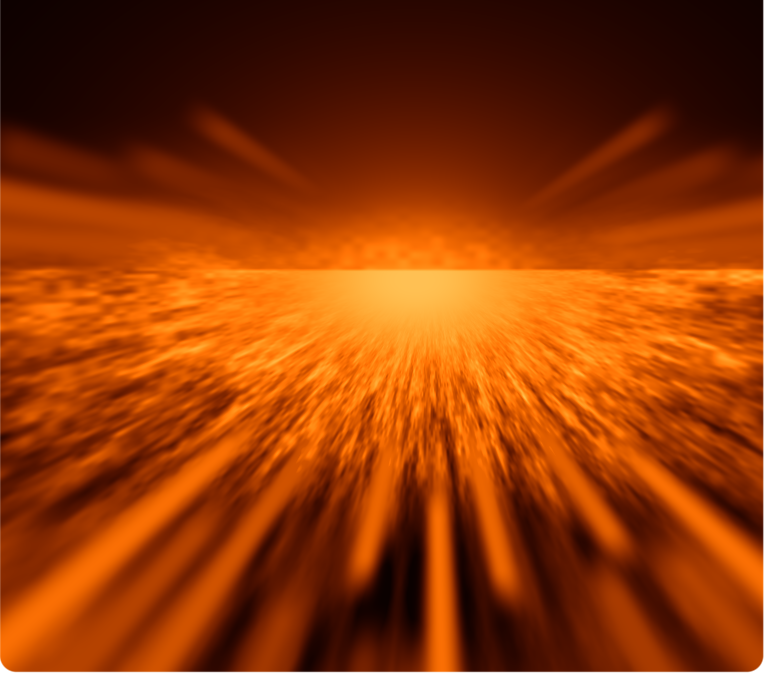
This background is drawn by a Shadertoy shader. Its source:

```glsl
// A glowing orange horizon: blurred light beams race out of a hot core.
// Polar noise around the vanishing point makes the streaked floor, two lists
// of soft beams add the broad rays, and one heat value is mapped to colour.

#define VANISH vec2(0.637, 0.602)   // where beams meet, in canvas heights
#define CORE_X 0.612                // centre of the glow
#define BEAM_WIDTH 0.050            // angular half width of floor beams
#define SKY_BEAM_WIDTH 0.052
#define STREAK_CONTRAST 0.85
#define SKY_FALLOFF 3.8
#define CORNER_RADIUS 0.024
#define MARGIN vec2(0.0070, 0.0090) // white border on the right and bottom

const float HALF_PI = 1.570796;

// Beams: angle from straight down, start radius, end radius, heat
const vec4 FLOOR_BEAMS[12] = vec4[12](
    vec4(-0.852, 0.35, 1.20, 0.88), vec4(-0.605, 0.27, 1.20, 0.76),
    vec4(-0.230, 0.24, 0.47, 0.84), vec4( 0.025, 0.31, 0.70, 0.88),
    vec4( 0.230, 0.25, 0.49, 0.84), vec4( 0.597, 0.26, 0.50, 0.82),
    vec4( 0.822, 0.38, 1.20, 0.88), vec4( 0.510, 0.50, 0.90, 0.64),
    vec4( 0.700, 0.53, 1.00, 0.68), vec4(-0.728, 0.47, 1.00, 0.68),
    vec4(-0.400, 0.51, 0.90, 0.62), vec4(-0.170, 0.54, 0.80, 0.48));

// Mirrored beams: elevation above the horizon, start, end, heat
const vec4 SKY_BEAMS[5] = vec4[5](
    vec4(0.580, 0.11, 0.40, 0.53), vec4(0.360, 0.24, 0.46, 0.50),
    vec4(0.280, 0.46, 0.67, 0.44), vec4(0.165, 0.24, 1.20, 0.69),
    vec4(0.075, 0.24, 1.20, 0.68));

float hash(vec2 cell) {
    vec3 q = fract(cell.xyx * vec3(0.1031, 0.1030, 0.0973));
    q += dot(q, q.yzx + 33.33);
    return fract((q.x + q.y) * q.z);
}

float noise(vec2 p) {
    vec2 i = floor(p), f = fract(p);
    f = f * f * (3.0 - 2.0 * f);
    return mix(mix(hash(i), hash(i + vec2(1, 0)), f.x),
               mix(hash(i + vec2(0, 1)), hash(i + vec2(1, 1)), f.x), f.y);
}

// Streaks stretched along the radius; fine layers blur away near the viewer
float streaks(float angle, float radius, float blur) {
    float depth = log(max(radius, 0.015));
    float broad = noise(vec2(angle * 20.0 + 40.0, depth * 4.0 + 30.0));
    float fine = 0.6 * noise(vec2(angle * 46.0 + 90.0, depth * 9.0 + 70.0))
               + 0.4 * noise(vec2(angle * 80.0 + 150.0, depth * 26.0 + 130.0));
    return mix(broad, fine, mix(0.6, 0.15, blur));
}

float beamMask(float angle, float radius, vec4 beam, float width) {
    float across = (angle - beam.x) / width;
    float along = smoothstep(beam.y - 0.05, beam.y + 0.06, radius)
                * (1.0 - smoothstep(beam.z - 0.04, beam.z + 0.05, radius));
    return exp(-across * across * (0.6 + 0.4 * across * across)) * along;
}

float floorHeat(vec2 p, vec2 glow, float angle, float radius) {
    float spread = length(glow * vec2(0.45, 1.0));
    float near = smoothstep(0.25, 0.42, -p.y);
    float heat = mix(0.96, 0.36, smoothstep(0.09, 0.45, spread));
    float contrast = STREAK_CONTRAST * smoothstep(0.03, 0.24, spread);
    contrast *= 1.0 - 0.45 * near;
    heat += contrast * (streaks(angle, radius, near) - 0.48);
    // Broad blurred light in the near corners, dark hollow in the middle
    heat += 0.16 * smoothstep(0.25, 0.65, abs(p.x)) * smoothstep(0.25, 0.5, -p.y);
    vec2 hollow = (p + vec2(0.03, 0.49)) / vec2(0.17, 0.11);
    heat = max(heat - 0.26 * exp(-dot(hollow, hollow)), 0.07);
    for (int i = 0; i < 12; i++) {
        vec4 beam = FLOOR_BEAMS[i];
        float mask = beamMask(angle, radius, beam, BEAM_WIDTH);
        heat = mix(heat, max(heat, beam.w), mask);
    }
    // Hot core just under the horizon
    float core = length((glow + vec2(0.0, 0.015)) * vec2(0.62, 1.0));
    return mix(heat, 1.16, 1.0 - smoothstep(0.01, 0.15, core));
}

float skyHeat(vec2 p, vec2 glow, float angle, float radius) {
    float heat = 0.92 * exp(-SKY_FALLOFF * length(glow * vec2(0.8, 1.0)));
    float low = 1.0 - smoothstep(0.05, 0.24, p.y);
    float side = smoothstep(0.1, 0.4, abs(p.x));
    heat += low * side * (0.14 + 0.20 * noise(vec2(angle * 14.0 + 50.0, radius * 5.0)));
    // Thin streaks hug the horizon
    heat += 0.42 * exp(-max(p.y, 0.0) * 22.0) * side * streaks(angle, radius, 0.0);
    for (int i = 0; i < 5; i++) {
        vec4 beam = SKY_BEAMS[i];
        float mask = beamMask(abs(angle) - HALF_PI, radius, beam, SKY_BEAM_WIDTH);
        heat = mix(heat, max(heat, beam.w), mask);
    }
    // Mottled halo around the core
    vec2 reach = glow * vec2(3.8, 16.0);
    float halo = exp(-dot(reach, reach));
    float mottle = noise(glow * vec2(60.0, 90.0) + 80.0);
    return mix(heat, 0.91 + 0.14 * mottle, halo * 0.9);
}

vec3 fireColour(float heat) {
    float white = max(heat - 0.8, 0.0);
    return min(vec3(1.15 * pow(heat, 1.25), 0.56 * heat * heat,
                    2.5 * white * white), 1.0);
}

void mainImage(out vec4 fragColor, in vec2 fragCoord) {
    vec2 uv = fragCoord / iResolution.y;
    float aspect = iResolution.x / iResolution.y;
    float pixel = 1.0 / iResolution.y;
    vec2 p = uv - VANISH;
    vec2 glow = uv - vec2(CORE_X, VANISH.y);
    float angle = atan(p.x, -p.y), radius = length(p);

    // Floor and sky meet at a soft horizon
    float above = smoothstep(-0.003, 0.003, p.y);
    float heat = mix(floorHeat(p, glow, angle, radius),
                     skyHeat(p, glow, angle, radius), above);
    vec3 colour = fireColour(max(heat, 0.0));

    // White margin with rounded lower corners
    vec2 halfSize = vec2(0.5 * (aspect - MARGIN.x), 1.0);
    vec2 d = abs(uv - halfSize - vec2(0.0, MARGIN.y)) - halfSize + CORNER_RADIUS;
    float edge = length(max(d, 0.0)) + min(max(d.x, d.y), 0.0) - CORNER_RADIUS;
    fragColor = vec4(mix(colour, vec3(1.0), smoothstep(-pixel, pixel, edge)), 1.0);
}
```
